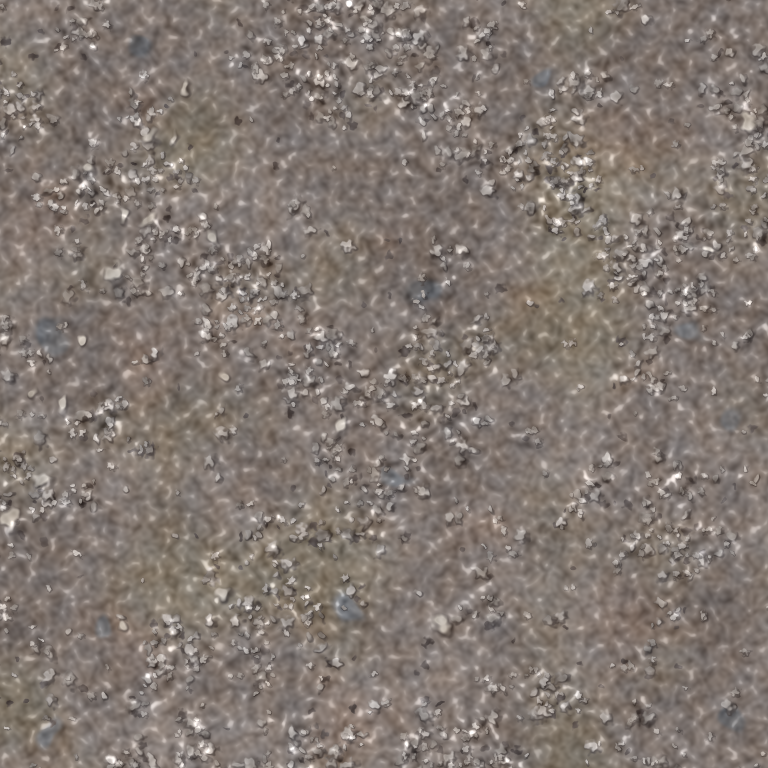
Write a Shadertoy shader that draws this texture.

```glsl
// Weathered grey-brown gravel ground with clustered pale chips and a few larger stones.

const vec3 EARTH = vec3(0.505, 0.466, 0.446);
const vec3 OLIVE_SHIFT = vec3(0.010, 0.010, -0.022);
const vec3 RUST_SHIFT = vec3(0.024, 0.002, -0.012);
const vec3 SHADOW = vec3(0.300, 0.270, 0.262);
const vec3 PALE_CHIP = vec3(0.690, 0.660, 0.638);
const vec3 CREAM_PEBBLE = vec3(0.790, 0.755, 0.715);
const vec3 DARK_FLECK = vec3(0.370, 0.335, 0.325);
const vec3 SLATE_STONE = vec3(0.440, 0.440, 0.450);

const float COARSE_GRAIN = 60.0;   // grains across the canvas
const float FINE_GRAIN = 112.0;
const float COARSE_CONTRAST = 0.19;
const float FINE_CONTRAST = 0.14;
const float CHIP_GLINT = 0.30;
const float CLUSTER_SCALE = 5.5;
const float TAU = 6.2832;

float hash(vec2 p) {
    return fract(sin(dot(p, vec2(127.1, 311.7))) * 43758.5453);
}

vec2 direction(float turn) {
    return vec2(cos(TAU * turn), sin(TAU * turn));
}

// Gradient noise, centred on zero
float noise(vec2 p) {
    vec2 i = floor(p), f = p - i;
    vec2 u = f * f * f * (f * (f * 6.0 - 15.0) + 10.0);
    vec2 e = vec2(1.0, 0.0);
    float a = dot(direction(hash(i)), f);
    float b = dot(direction(hash(i + e.xy)), f - e.xy);
    float c = dot(direction(hash(i + e.yx)), f - e.yx);
    float d = dot(direction(hash(i + e.xx)), f - e.xx);
    return mix(mix(a, b, u.x), mix(c, d, u.x), u.y);
}

// 0 on smooth packed earth, 1 where loose chips gather
float looseness(vec2 uv) {
    vec2 p = mat2(0.8, 0.6, -0.6, 0.8) * uv * CLUSTER_SCALE;
    float n = noise(p + 3.7) + 0.9 * noise(p * 2.9 + 19.3);
    return smoothstep(-0.15, 0.55, n);
}

// Scatter irregular stones, each with a soft shadow towards the lower right.
// radii is in cell units; clumping ties the share to the loose areas.
vec3 addStones(vec3 ground, vec2 uv, float cells, float share, float clumping,
               vec2 radii, vec3 tint, float variation, float shadow) {
    vec2 p = uv * cells;
    vec2 home = floor(p);
    vec2 bend = vec2(noise(p * 2.1 + cells), noise(p * 2.1 + cells + 37.5));
    float wobble = 0.7 * noise(p * 3.1 + cells);
    for (int y = -1; y <= 1; y++) {
        for (int x = -1; x <= 1; x++) {
            vec2 cell = home + vec2(x, y);
            vec2 seed = cell + cells * 1.7;
            vec2 jitter = vec2(hash(seed + 11.3), hash(seed + 27.9));
            vec2 center = cell + 0.15 + 0.7 * jitter;
            float chance = share * mix(1.0, 2.8 * looseness(center / cells), clumping);
            if (hash(seed + 5.1) > chance) continue;

            float radius = mix(radii.x, radii.y, pow(hash(seed + 41.7), 1.6));
            float stretch = mix(1.0, 1.4, hash(seed + 63.2));
            vec2 axis = direction(hash(seed + 77.4));
            vec2 offset = p - center + 0.8 * radius * bend;
            vec2 shadowOffset = offset - radius * vec2(0.30, -0.35);
            mat2 turn = mat2(axis.x, -axis.y, axis.y, axis.x);
            vec2 squash = vec2(1.0 / stretch, stretch) / radius;
            float bodyDist = length(turn * offset * squash) + wobble;
            float shadowDist = length(turn * shadowOffset * squash) + wobble;

            float tone = variation * (hash(seed + 91.8) - 0.5);
            float shadowMask = 1.0 - smoothstep(0.75, 1.55, shadowDist);
            float bodyMask = 1.0 - smoothstep(0.50, 1.20, bodyDist);
            ground = mix(ground, SHADOW, shadow * shadowMask);
            ground = mix(ground, tint + tone, 0.92 * bodyMask);
        }
    }
    return ground;
}

void mainImage(out vec4 fragColor, in vec2 fragCoord) {
    vec2 uv = fragCoord / iResolution.y;
    vec2 warp = vec2(noise(uv * 45.0), noise(uv * 45.0 + 51.3));
    vec2 grainUv = mat2(0.8, -0.6, 0.6, 0.8) * (uv + 0.004 * warp);
    float loose = looseness(uv);

    // Packed earth with broad, faint stains
    float mottling = 0.045 * noise(uv * 3.6 + 5.4) + 0.065 * noise(uv * 11.0 + 8.2);
    vec3 color = EARTH + mottling;
    color += OLIVE_SHIFT * smoothstep(-0.1, 0.5, noise(uv * 6.0 + 31.0));
    color += RUST_SHIFT * smoothstep(0.1, 0.6, noise(uv * 8.0 + 67.0));

    // Stones from large and sparse to small and crowded
    color = addStones(color, uv, 12.0, 0.05, 0.0, vec2(0.18, 0.34), SLATE_STONE, 0.10, 0.30);
    color = addStones(color, uv, 62.0, 0.13, 0.6, vec2(0.20, 0.45), DARK_FLECK, 0.10, 0.0);
    color = addStones(color, uv, 54.0, 0.23, 0.95, vec2(0.22, 0.48), PALE_CHIP, 0.26, 0.70);
    color = addStones(color, uv, 88.0, 0.16, 0.9, vec2(0.24, 0.48), PALE_CHIP, 0.22, 0.55);
    color = addStones(color, uv, 30.0, 0.022, 0.7, vec2(0.18, 0.38), CREAM_PEBBLE, 0.12, 0.60);

    // Grain, rougher in the loose areas
    float coarse = noise(grainUv * COARSE_GRAIN);
    float fine = noise(grainUv * FINE_GRAIN + 14.6);
    float grain = COARSE_CONTRAST * coarse + FINE_CONTRAST * fine;
    color += grain * mix(0.80, 1.30, loose);

    // Pale facets where grains stand proud
    float facet = smoothstep(0.22, 0.60, 0.7 * coarse + 0.6 * fine);
    color += CHIP_GLINT * facet * mix(0.4, 1.0, loose);

    // Faint colour speckle
    color += vec3(0.025, 0.0, -0.025) * noise(uv * 30.0 + 83.0);

    fragColor = vec4(clamp(color, 0.0, 1.0), 1.0);
}
```
